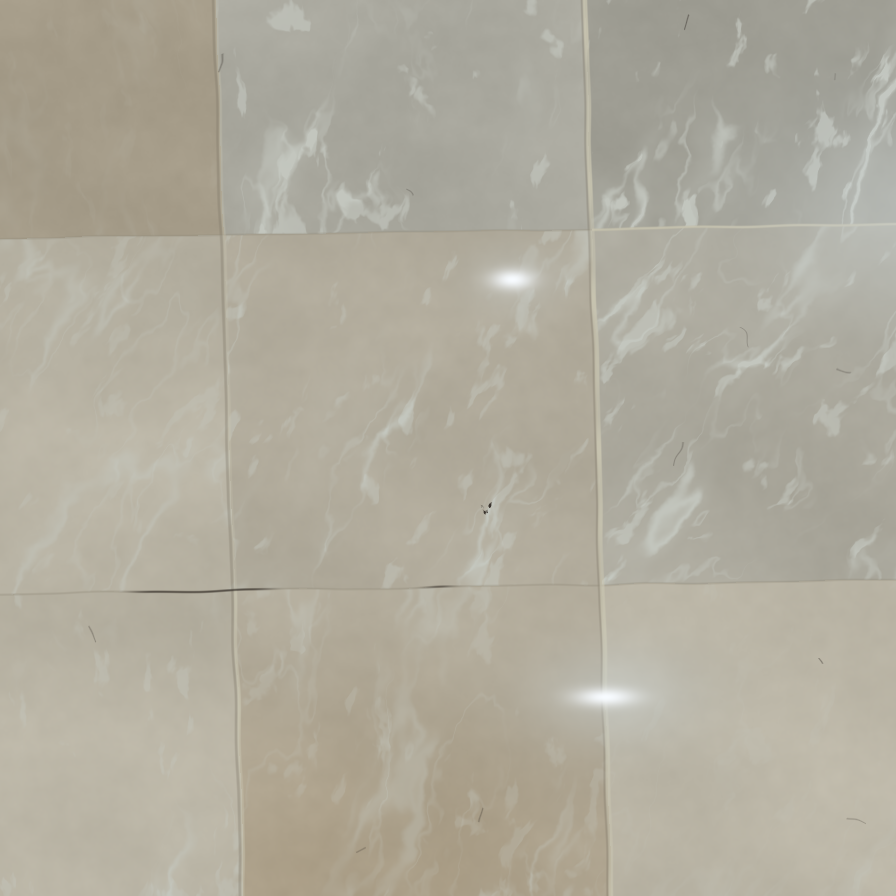
Give the GLSL for this texture, as a Shadertoy shader.

```glsl
const vec2 TILE_SIZE = vec2(0.411, 0.397);
const vec3 STONE = vec3(0.682, 0.658, 0.597);
const vec3 PALE_STONE = vec3(0.724, 0.704, 0.644);
const vec3 WARM_STONE = vec3(0.668, 0.615, 0.520);
const vec3 COOL_STONE = vec3(0.660, 0.662, 0.630);
const vec3 VEIN = vec3(0.775, 0.790, 0.760);
const vec3 GROUT = vec3(0.785, 0.770, 0.690);
const vec3 SHADE = vec3(0.490, 0.460, 0.400);
const vec3 DIRT = vec3(0.170, 0.145, 0.125);
const vec3 LAMP = vec3(0.970, 0.985, 1.000);

float hash(vec2 p) {
    return fract(sin(dot(p, vec2(127.1, 311.7))) * 43758.5453);
}

float noise(vec2 p) {
    vec2 i = floor(p), f = fract(p);
    f = f * f * (3.0 - 2.0 * f);
    return mix(mix(hash(i), hash(i + vec2(1, 0)), f.x),
               mix(hash(i + vec2(0, 1)), hash(i + vec2(1, 1)), f.x), f.y);
}

float fbm(vec2 p) {
    float sum = 0.0, gain = 0.533;
    for (int i = 0; i < 4; i++) {
        sum += gain * noise(p);
        p = mat2(1.6, 1.2, -1.2, 1.6) * p + 3.7;
        gain *= 0.5;
    }
    return sum;
}

mat2 rotate(float a) {
    return mat2(cos(a), sin(a), -sin(a), cos(a));
}

float stroke(float dist, float halfWidth, float px) {
    return 1.0 - smoothstep(halfWidth - px, halfWidth + px, dist);
}

float segment(vec2 p, vec2 halfSpan) {
    float t = clamp(dot(p, halfSpan) / dot(halfSpan, halfSpan), -1.0, 1.0);
    return length(p - halfSpan * t);
}

float glow(vec2 p, vec2 centre, vec2 radius) {
    vec2 d = (p - centre) / radius;
    return exp(-dot(d, d));
}

// Pale mineral strands and flecks, oriented differently in each tile
float veins(vec2 p, vec2 id) {
    float angle = 0.15 * id.x + 0.6 - 0.45 * abs(id.y) + 0.3 * (hash(id) - 0.5);
    vec2 q = rotate(angle) * p + 17.0 * id;
    q += 0.05 * (vec2(fbm(p * 9.0 + id), fbm(p * 9.0 + 31.0)) - 0.5);
    q += 0.012 * (vec2(fbm(p * 45.0), fbm(p * 45.0 + 13.0)) - 0.5);
    float mask = smoothstep(0.40, 0.66, fbm(q * vec2(9.0, 5.0) + 8.0));
    float ridge = abs(fbm(q * vec2(10.0, 2.8)) - 0.5);
    float fine = abs(fbm(q * vec2(19.0, 7.0) + 70.0) - 0.5);
    float strand = 1.0 - smoothstep(0.0, 0.012 + 0.030 * mask, ridge);
    float thread = 1.0 - smoothstep(0.0, 0.030, fine);
    float fleck = smoothstep(0.66, 0.76, fbm(q * vec2(42.0, 20.0) + 50.0));
    float haze = 1.0 - smoothstep(0.0, 0.15, ridge);
    return strand * mask + 0.55 * thread * mask + 0.8 * fleck + 0.25 * haze * mask;
}

vec3 tileColor(vec2 p, vec2 id) {
    float low = max(-id.y, 0.0), high = max(id.y, 0.0), side = abs(id.x);
    float pale = 0.85 * side * low + 0.75 * max(-id.x, 0.0) * (1.0 - abs(id.y));
    pale += 0.3 * low * (1.0 - side) * smoothstep(0.05, 0.35, p.y);
    vec3 col = mix(STONE, PALE_STONE, pale);
    float cool = 0.75 * high * step(-0.5, id.x) + 0.5 * max(id.x, 0.0) * (1.0 - abs(id.y));
    col = mix(col, COOL_STONE, cool);
    col = mix(col, WARM_STONE, 0.9 * low * (1.0 - side) * glow(p, vec2(0.42, 0.0), vec2(0.4, 0.24)));
    col = mix(col, WARM_STONE, 0.4 * high * max(-id.x, 0.0));
    col -= 0.030 * high * side + 0.025 * high * max(id.x, 0.0) * smoothstep(0.75, 0.95, p.y);
    col += 0.09 * (fbm(p * vec2(4.0, 6.0) + id * 9.0) - 0.5) + 0.025 * (fbm(p * 60.0) - 0.5);
    float amount = clamp(0.6 + 0.2 * id.x + 0.25 * id.y + 0.35 * id.x * id.y, 0.0, 1.0);
    amount *= 1.0 - 0.65 * high * max(-id.x, 0.0);
    return mix(col, VEIN, clamp(0.85 * amount * veins(p, id), 0.0, 0.9));
}

// Short random scratches
float scratches(vec2 p, float px) {
    float mark = 0.0;
    for (int i = 0; i < 12; i++) {
        float k = float(i);
        vec2 centre = vec2(hash(vec2(k, 1.3)), hash(vec2(k, 5.7)));
        vec2 span = rotate(6.28 * hash(vec2(k, 9.1))) * vec2(0.003 + 0.010 * hash(vec2(k, 2.9)), 0.0);
        vec2 d = p - centre + 0.010 * (noise(p * 70.0) - 0.5);
        mark = max(mark, stroke(segment(d, span), 0.0007, px) * (0.15 + 0.35 * hash(vec2(k, 7.7))));
    }
    return mark;
}

void mainImage(out vec4 fragColor, in vec2 fragCoord) {
    vec2 uv = fragCoord / iResolution.xy;
    float px = 1.0 / iResolution.y;

    // Slightly skewed tile grid with uneven edges
    vec2 wobble = 0.003 * (vec2(noise(uv.yx * 18.0), noise(uv * 18.0 + 40.0)) - 0.5);
    vec2 grid = (uv + wobble - vec2(0.272 - 0.030 * uv.y, 0.337 + 0.016 * uv.x)) / TILE_SIZE;
    vec2 id = floor(grid), joint = round(grid);
    vec2 offset = (grid - joint) * TILE_SIZE;
    vec3 col = tileColor(uv, id);

    // Joints
    float wear = 0.5 + 0.5 * noise(vec2(joint.x * 7.0, uv.y * 24.0));
    float upright = mix(0.4 + 0.45 * step(id.y, -0.5), 0.95, joint.x) * wear;
    float level = mix(0.10, 0.85, step(0.5, id.x) * step(0.5, joint.y));
    col = mix(col, SHADE, 0.3 * stroke(abs(offset.y), 0.0011, px));
    col = mix(col, SHADE, 0.35 * stroke(abs(offset.x + 0.003), 0.0018, px));
    col = mix(col, GROUT, level * stroke(abs(offset.y), 0.0014, px));
    col = mix(col, GROUT, upright * stroke(abs(offset.x), mix(0.0019, 0.0026, joint.x), px));

    // Cracked joint, scratches and a chip
    float cracked = smoothstep(0.13, 0.17, uv.x) - smoothstep(0.28, 0.32, uv.x);
    cracked = max(cracked, 0.8 * glow(uv, vec2(0.49, 0.345), vec2(0.016, 0.1)));
    cracked *= 1.0 - step(0.5, abs(joint.y));
    col = mix(col, DIRT, 0.65 * cracked * stroke(abs(offset.y), 0.0011, px));
    col = mix(col, DIRT, scratches(uv, px));
    float chip = glow(uv, vec2(0.544, 0.437), vec2(0.012, 0.019));
    col = mix(col, DIRT, 0.9 * smoothstep(0.44, 0.58, chip * (0.1 + fbm(uv * vec2(170.0, 110.0)))));

    // Lamp reflections and window sheen
    float sheen = 0.5 * glow(uv, vec2(1.03, 0.77), vec2(0.17, 0.13));
    sheen += 0.28 * glow(uv, vec2(0.575, 0.687), vec2(0.055, 0.040));
    sheen += 0.45 * glow(uv, vec2(0.685, 0.224), vec2(0.095, 0.055));
    col = mix(col, vec3(0.80, 0.83, 0.83), sheen);
    float lamps = glow(uv, vec2(0.572, 0.688), vec2(0.023, 0.011));
    lamps += glow(uv, vec2(0.676, 0.222), vec2(0.034, 0.010));
    col = mix(col, LAMP, min(lamps, 1.0));

    fragColor = vec4(col, 1.0);
}
```
